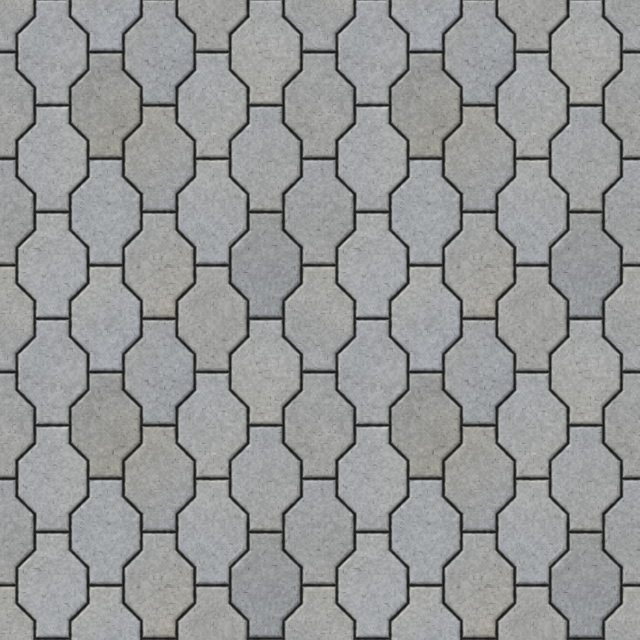
This texture is drawn by a Shadertoy shader. Its source:

```glsl
#define REPEATS 6.0
#define PATCH 3.0
#define NECK 0.166
#define BELLY 0.334
#define JOINT_WIDTH 0.025
#define BEVEL 0.048
#define GRAIN 0.13
#define MOTTLE 0.045
#define TONE_SPREAD 0.045
#define STONE vec3(0.630, 0.637, 0.637)
#define JOINT vec3(0.115, 0.115, 0.11)
#define TINT vec3(0.018, 0.004, -0.022)

float hash(vec2 p) {
    vec3 h = fract(vec3(p.xyx) * 0.1031);
    h += dot(h, h.yzx + 33.33);
    return fract((h.x + h.y) * h.z);
}

// Value noise that wraps after a whole number of cells
float noise(vec2 q, float cells) {
    vec2 g = q * cells, i = floor(g), f = fract(g);
    f = f * f * (3.0 - 2.0 * f);
    vec2 a = mod(i, cells), b = mod(i + 1.0, cells);
    return mix(mix(hash(a), hash(vec2(b.x, a.y)), f.x),
               mix(hash(vec2(a.x, b.y)), hash(b), f.x), f.y);
}

// Vector from p to the nearest point of segment ab
vec2 toSegment(vec2 p, vec2 a, vec2 b) {
    vec2 ab = b - a;
    return a + ab * clamp(dot(p - a, ab) / dot(ab, ab), 0.0, 1.0) - p;
}

vec2 shorter(vec2 a, vec2 b) {
    return dot(a, a) < dot(b, b) ? a : b;
}

// Vector to the outline of a paver, folded into one quadrant
vec2 toOutline(vec2 local) {
    vec2 p = abs(local);
    vec2 v = toSegment(p, vec2(BELLY, 0.0), vec2(BELLY, NECK));
    v = shorter(v, toSegment(p, vec2(BELLY, NECK), vec2(NECK, BELLY)));
    v = shorter(v, toSegment(p, vec2(NECK, BELLY), vec2(NECK, 0.5)));
    v = shorter(v, toSegment(p, vec2(NECK, 0.5), vec2(0.0, 0.5)));
    return v * vec2(local.x < 0.0 ? -1.0 : 1.0, local.y < 0.0 ? -1.0 : 1.0);
}

void mainImage(out vec4 fragColor, in vec2 fragCoord) {
    vec2 p = fragCoord / iResolution.xy * REPEATS + vec2(0.008, -0.012);
    vec2 q = p / PATCH;
    float pixel = REPEATS / iResolution.y;

    // Choose between the two interlocking sets of pavers
    vec2 local = fract(p) - 0.5;
    vec2 id = mod(floor(p), PATCH);
    float reach = 0.25 + clamp(0.25 - abs(local.y), NECK - 0.25, BELLY - 0.25);
    float shifted = step(reach, abs(local.x));
    if (shifted > 0.5) {
        local = fract(p + 0.5) - 0.5;
        id = mod(floor(p + 0.5), PATCH);
    }
    vec2 seed = id + shifted * vec2(17.0, 29.0) + 5.0;

    // Tone and warm to cool drift of each paver
    vec2 darkId = shifted > 0.5 ? vec2(1.0, 2.0) : vec2(2.0, 0.0);
    float dark = 1.0 - step(0.5, distance(id, darkId));
    float tone = (hash(seed) - 0.5) * TONE_SPREAD - 0.045 * dark;
    vec2 drift = vec2(hash(seed + 41.0), hash(seed + 73.0)) - 0.5;
    float warmth = hash(seed + 97.0) - 0.45 + 2.5 * dot(drift, local);
    vec3 color = STONE + tone + TINT * warmth;

    // Cloudy concrete, fine grain and pinholes
    float cloud = 0.6 * noise(q, 14.0) + 0.4 * noise(q, 37.0) - 0.5;
    float grain = 0.55 * noise(q, 173.0) + 0.45 * noise(q, 97.0) - 0.5;
    color += MOTTLE * cloud + GRAIN * grain;
    color -= 0.09 * smoothstep(0.82, 0.98, noise(q, 118.0));
    color += 0.05 * smoothstep(0.86, 1.0, noise(q, 83.0));

    // Bevel lit from the upper left
    vec2 outward = toOutline(local);
    float edge = length(outward);
    float light = dot(outward / max(edge, 0.0001), normalize(vec2(-0.45, 0.9)));
    float rim = 1.0 - smoothstep(0.022, BEVEL, edge);
    color += rim * (0.09 * max(light, 0.0) * vec3(1.0, 1.0, 0.9)
                  - 0.16 * max(-light, 0.0));
    color += 0.07 * rim * (noise(q, 61.0) - 0.5);

    // Dark joint with a slightly ragged border
    float ragged = edge + 0.005 * (noise(q, 89.0) - 0.5);
    float soft = 0.5 * max(JOINT_WIDTH, 1.5 * pixel);
    float center = 0.001 + 0.5 * JOINT_WIDTH;
    vec3 gap = JOINT + 0.05 * (noise(q, 131.0) - 0.5);
    color = mix(gap, color, smoothstep(center - soft, center + soft, ragged));

    fragColor = vec4(clamp(color, 0.0, 1.0), 1.0);
}
```
